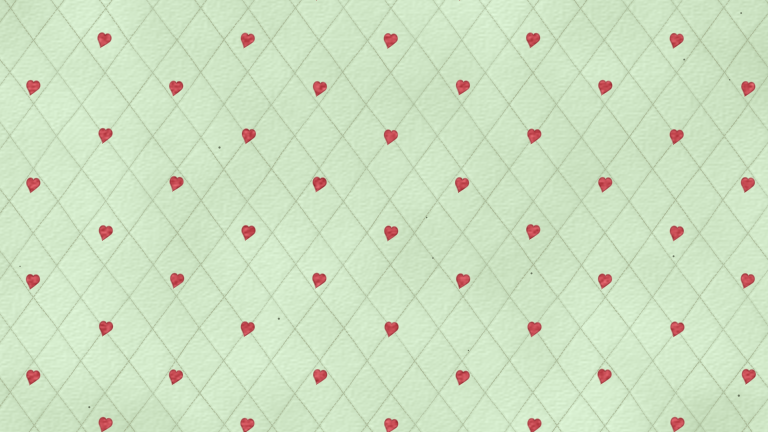
A Shadertoy shader for this pattern:

```glsl
// Pale green quilted paper with stitched diamonds and scattered rows of small red hearts
#define HEART_PITCH vec2(0.3307, 0.2228)
#define HEART_ORIGIN vec2(0.2430, 0.9070)
#define HEART_SIZE 0.0265
#define DIAMOND vec2(0.1102, 0.1485)
#define STITCH_LENGTH 0.0085
#define STITCH_WIDTH 0.0011
#define GRAIN vec2(135.0, 210.0)
#define PAPER_LIGHT vec3(0.845, 0.935, 0.815)
#define PAPER_DARK vec3(0.755, 0.845, 0.710)
#define THREAD vec3(0.655, 0.705, 0.570)
#define HEART_RED vec3(0.750, 0.285, 0.315)
#define HALO vec3(0.830, 0.740, 0.650)

float hash(vec2 p) {
    return fract(sin(dot(p, vec2(127.1, 311.7))) * 43758.5453);
}

float noise(vec2 p) {
    vec2 i = floor(p), f = fract(p);
    f = f * f * (3.0 - 2.0 * f);
    return mix(mix(hash(i), hash(i + vec2(1, 0)), f.x),
               mix(hash(i + vec2(0, 1)), hash(i + vec2(1, 1)), f.x), f.y);
}

float fbm(vec2 p) {
    float sum = 0.0, gain = 0.5;
    for (int i = 0; i < 4; i++) {
        sum += gain * noise(p);
        p = p * 2.03 + 17.3;
        gain *= 0.5;
    }
    return sum / 0.9375;
}

// Signed distance to a heart whose tip is at the origin
float heartDistance(vec2 p) {
    p.x = abs(p.x);
    if (p.x + p.y > 1.0) return length(p - vec2(0.25, 0.75)) - 0.35355;
    vec2 onSide = p - 0.5 * max(p.x + p.y, 0.0);
    vec2 toNotch = p - vec2(0.0, 1.0);
    return sqrt(min(dot(toNotch, toNotch), dot(onSide, onSide))) * sign(p.x - p.y);
}

// Nearest heart over the two interleaved lattices, with a curled tail
float heartField(vec2 p) {
    float nearest = 1.0;
    for (int k = 0; k < 2; k++) {
        vec2 origin = HEART_ORIGIN + 0.5 * float(k) * HEART_PITCH;
        vec2 id = round((p - origin) / HEART_PITCH);
        vec2 seed = id + 31.0 * float(k);
        vec2 jitter = vec2(hash(seed), hash(seed + 7.7)) - 0.5;
        vec2 q = (p - origin - id * HEART_PITCH - 0.004 * jitter) / HEART_SIZE;
        float angle = 0.12 + 0.12 * (hash(seed + 3.1) - 0.5);
        q = mat2(cos(angle), sin(angle), -sin(angle), cos(angle)) * q;
        q.y = q.y / 1.2 + 0.58;
        q.x += 0.35 * pow(clamp(0.75 - q.y, 0.0, 1.0), 2.0);
        nearest = min(nearest, heartDistance(q) * HEART_SIZE);
    }
    return nearest;
}

// x: thread coverage, y: soft crease beside the seam
vec2 seam(vec2 p, float side, float px) {
    vec2 normal = vec2(1.0, side) / DIAMOND;
    float phase = dot(p - HEART_ORIGIN, normal);
    float d = (fract(phase) - 0.5) / length(normal);
    float along = dot(p, normalize(vec2(DIAMOND.x, -side * DIAMOND.y))) / STITCH_LENGTH;
    float row = floor(phase);
    d += 0.0006 * (hash(vec2(floor(along), row + 40.0 * side)) - 0.5);
    float dash = smoothstep(0.44, 0.30, abs(fract(along) - 0.5));
    float thread = smoothstep(px, -px, abs(d) - STITCH_WIDTH) * mix(0.3, 1.0, dash);
    return vec2(thread, exp(-abs(d) * 220.0) - 0.6 * exp(-abs(d - 0.006) * 260.0));
}

// Sparse dark flecks of varied size
float flecks(vec2 p, float px) {
    vec2 grid = p / 0.15, id = floor(grid);
    vec2 center = 0.2 + 0.6 * vec2(hash(id + 1.3), hash(id + 8.9));
    float radius = 0.0012 + 0.0012 * hash(id + 4.2);
    float d = length(fract(grid) - center) * 0.15 - radius;
    return smoothstep(px, -px, d) * step(0.85, hash(id + 12.4));
}

void mainImage(out vec4 fragColor, in vec2 fragCoord) {
    vec2 p = fragCoord / iResolution.y;
    float px = 0.75 / iResolution.y;

    // Mottled paper with an embossed woven grain
    float mottle = fbm(p * 5.0 + 3.0);
    vec2 weave = p * GRAIN;
    float relief = noise(weave) - noise(weave + vec2(0.5, -0.8));
    float tone = 0.30 + 0.9 * (mottle - 0.5) + 0.42 * relief;
    tone += 0.3 * smoothstep(0.57, 0.78, fbm(p * 3.0 + 21.0));
    vec3 color = mix(PAPER_LIGHT, PAPER_DARK, clamp(tone, -0.25, 1.25));

    // Two crossing families of worn stitches
    vec2 wobble = vec2(noise(p * 9.0), noise(p * 9.0 + 50.0)) - 0.5;
    vec2 quilt = p + 0.005 * wobble;
    vec2 rising = seam(quilt, -1.0, px), falling = seam(quilt, 1.0, px);
    float wear = mix(0.35, 0.95, noise(p * 14.0 + 9.0));
    color -= 0.045 * (rising.y + falling.y);
    color = mix(color, THREAD, wear * max(rising.x, falling.x));

    // Hearts with a pale rim, dark edge and rubbed print
    float d = heartField(p);
    color = mix(color, HALO, 0.55 * smoothstep(0.0022, 0.0, d));
    vec3 ink = HEART_RED + 0.10 * relief + 0.12 * (noise(p * 160.0) - 0.5);
    ink *= mix(0.84, 1.04, smoothstep(0.0, 0.004, -d));
    color = mix(color, ink, smoothstep(px, -px, d));

    color = mix(color, vec3(0.27, 0.30, 0.23), 0.75 * flecks(p, px));
    fragColor = vec4(clamp(color, 0.0, 1.0), 1.0);
}
```
